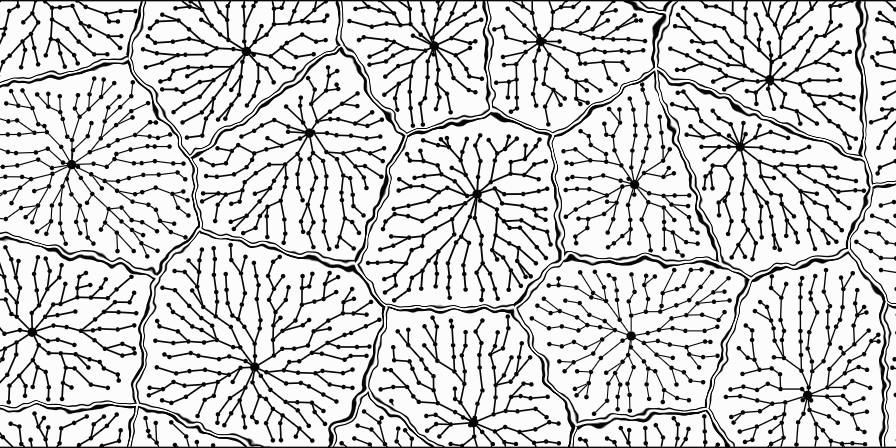
Write a Shadertoy shader that draws this pattern.

```glsl
// Branching ink trees that fill wobbly territories, each growing from one seed.
// Voronoi cells give the territories; jittered grid nodes link to the neighbour
// lying best towards their seed, and uneven double lines trace the borders.

const vec3 PAPER = vec3(0.99);
const vec3 INK = vec3(0.02);
const float TERRITORY = 0.38;   // spacing of seeds, in canvas heights
const float NODE = 0.031;       // spacing of nodes
const float SPOKE_REACH = 1.8;  // nodes this close join the seed directly

struct Territory {
    vec2 seed;
    float edge;  // distance to the nearest border
    float side;  // which side of that border, +1 or -1
};

vec2 hash2(vec2 p) {
    vec3 q = fract(p.xyx * vec3(0.1031, 0.1030, 0.0973));
    q += dot(q, q.yzx + 33.33);
    return fract((q.xx + q.yz) * q.zy);
}

float gradientNoise(vec2 p) {
    vec2 i = floor(p), f = fract(p);
    vec2 u = f * f * f * (f * (f * 6.0 - 15.0) + 10.0);
    vec2 o = vec2(0.0, 1.0);
    float a = dot(hash2(i) * 2.0 - 1.0, f);
    float b = dot(hash2(i + o.yx) * 2.0 - 1.0, f - o.yx);
    float c = dot(hash2(i + o.xy) * 2.0 - 1.0, f - o.xy);
    float d = dot(hash2(i + 1.0) * 2.0 - 1.0, f - 1.0);
    return mix(mix(a, b, u.x), mix(c, d, u.x), u.y);
}

// Centre of a grid cell, displaced at random
vec2 jittered(vec2 cell, float spacing, float amount, float salt) {
    return (cell + 0.5 + amount * (hash2(cell + salt) - 0.5)) * spacing;
}

vec2 seedAt(vec2 cell) { return jittered(cell, TERRITORY, 0.72, 41.0); }
vec2 nodeAt(vec2 cell) { return jittered(cell, NODE, 0.72, 173.0); }

float segment(vec2 p, vec2 a, vec2 b) {
    vec2 pa = p - a, ba = b - a;
    return length(pa - ba * clamp(dot(pa, ba) / dot(ba, ba), 0.0, 1.0));
}

vec2 wobble(vec2 p) {
    vec2 coarse = vec2(gradientNoise(p * 17.0), gradientNoise(p * 17.0 + 57.0));
    vec2 fine = vec2(gradientNoise(p * 42.0 + 13.0), gradientNoise(p * 42.0 + 91.0));
    return p + 0.022 * coarse + 0.009 * fine;
}

Territory territoryAt(vec2 point) {
    vec2 p = wobble(point), home = floor(p / TERRITORY), owner = home;
    Territory t = Territory(vec2(0.0), 9.0, 1.0);
    float nearest = 9.0;
    for (int k = 0; k < 9; k++) {
        vec2 cell = home + vec2(k % 3, k / 3) - 1.0;
        vec2 s = seedAt(cell);
        float d = distance(p, s);
        if (d < nearest) { nearest = d; t.seed = s; owner = cell; }
    }
    for (int k = 0; k < 25; k++) {
        vec2 offset = vec2(k % 5, k / 5) - 2.0;
        if (offset == vec2(0.0)) continue;
        vec2 s = seedAt(owner + offset);
        float d = dot(0.5 * (t.seed + s) - p, normalize(s - t.seed));
        if (d < t.edge) { t.edge = d; t.side = sign(offset.x + 0.1 * offset.y); }
    }
    return t;
}

// Neighbouring node that is both close and in line with the seed
vec2 parentOf(vec2 cell, vec2 node, vec2 seed) {
    vec2 parent = node, inward = normalize(seed - node);
    float best = -9.0;
    for (int k = 0; k < 9; k++) {
        if (k == 4) continue;
        vec2 candidate = nodeAt(cell + vec2(k % 3, k / 3) - 1.0);
        vec2 way = candidate - node;
        float score = dot(normalize(way), inward) - 0.45 * length(way) / NODE;
        if (score > best) { best = score; parent = candidate; }
    }
    return parent;
}

float lineWeight(vec2 seed) {
    return mix(0.0010, 0.0021, sqrt(hash2(floor(seed * 500.0)).x));
}

// Signed distance to the dots and twigs near p
float trees(vec2 p, Territory here) {
    float d = 1.0;
    vec2 home = floor(p / NODE), core = floor(here.seed / NODE);
    for (int k = 0; k < 9; k++) {
        vec2 cell = home + vec2(k % 3, k / 3) - 1.0;
        vec2 node = nodeAt(cell);
        Territory t = territoryAt(node);
        if (t.edge < 0.016) continue;
        d = min(d, distance(p, node) - 0.0050);
        if (distance(node, t.seed) > SPOKE_REACH * NODE)
            d = min(d, segment(p, node, parentOf(cell, node, t.seed)) - lineWeight(t.seed));
    }
    // Spokes and the large central dot
    for (int k = 0; k < 25; k++) {
        vec2 node = nodeAt(core + vec2(k % 5, k / 5) - 2.0);
        if (distance(node, here.seed) <= SPOKE_REACH * NODE)
            d = min(d, segment(p, node, here.seed) - lineWeight(here.seed));
    }
    return min(d, distance(p, here.seed) - 0.0105);
}

void mainImage(out vec4 fragColor, in vec2 fragCoord) {
    float pixel = 1.0 / iResolution.y;
    vec2 p = fragCoord * pixel;
    Territory here = territoryAt(p);

    // Trees stop short of the border; a thick and a thin line run along it
    float d = max(trees(p, here), 0.011 - here.edge);
    float across = here.edge * here.side;
    float thick = 0.0029 + 0.003 * gradientNoise(p * 20.0 + 7.0);
    d = min(d, abs(across - 0.005) - thick);
    d = min(d, abs(across + 0.005) - 0.0016);

    // Thin rules along the top and bottom
    d = min(d, min(p.y, 1.0 - p.y) - 0.003);

    float coverage = clamp(0.5 - d / pixel, 0.0, 1.0);
    fragColor = vec4(mix(PAPER, INK, coverage), 1.0);
}
```
